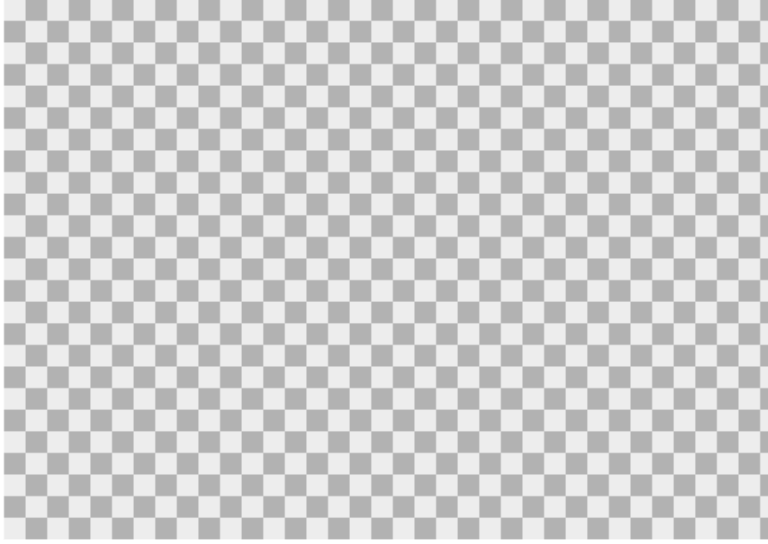
This pattern is drawn by a WebGL 1 fragment shader. Its source:

```glsl
precision highp float;

uniform vec2 u_resolution;

// Lengths are fractions of the canvas width
const float CELL_SIZE = 0.02813;
const vec2 MARGIN = vec2(0.0052, 0.0061);
const float EDGE_SOFTNESS = 0.0011;

const vec3 LIGHT_GREY = vec3(0.93);
const vec3 DARK_GREY = vec3(0.70);
const vec3 MARGIN_WHITE = vec3(1.0);

// Soft square wave: +1 in even cells, -1 in odd cells
vec2 alternate(vec2 cell, float softness) {
    vec2 edgeDistance = 0.5 - abs(mod(cell + 0.5, 2.0) - 1.0);
    return clamp(edgeDistance / softness, -1.0, 1.0);
}

// 1 on light squares, 0 on dark ones
float checker(vec2 cell, float softness) {
    vec2 wave = alternate(cell, softness);
    return 0.5 + 0.5 * wave.x * wave.y;
}

void main() {
    vec2 position = gl_FragCoord.xy / u_resolution.x;
    float halfPixel = 0.5 / u_resolution.x;
    float softness = max(EDGE_SOFTNESS, halfPixel) / CELL_SIZE;

    // Grid starts above and to the right of the margin
    vec2 cell = (position - MARGIN) / CELL_SIZE;
    float light = checker(max(cell, vec2(softness)), softness);
    vec3 color = mix(DARK_GREY, LIGHT_GREY, light);

    // White strips along the left and bottom
    float inset = min(cell.x, cell.y);
    float inside = clamp(0.5 + 0.5 * inset / softness, 0.0, 1.0);
    color = mix(MARGIN_WHITE, color, inside);

    gl_FragColor = vec4(color, 1.0);
}
```
